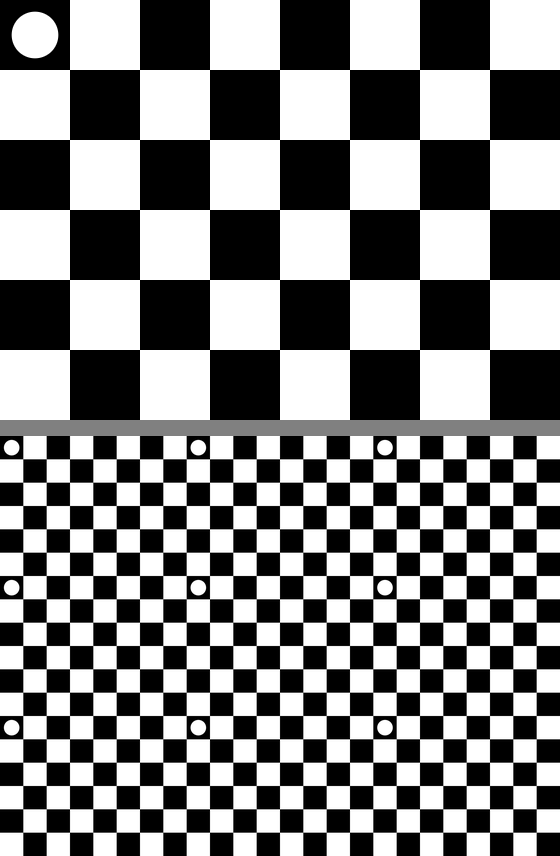
Top: one tile. Bottom: repeated 3 by 3.
Write a Shadertoy shader that draws this pattern.

```glsl
#define CELLS vec2(8.0, 6.0)
#define DOT_CELL vec2(0.0, 5.0)
#define DOT_RADIUS 0.3333
#define DARK vec3(0.0)
#define LIGHT vec3(1.0)

// Square wave of period two per axis, +1 in even cells and -1 in odd ones,
// averaged over the width of one pixel
vec2 squareWave(vec2 p, vec2 pixel) {
    vec2 edgeDistance = 0.5 - abs(mod(p + 0.5, 2.0) - 1.0);
    return clamp(2.0 * edgeDistance / pixel, -1.0, 1.0);
}

// Coverage of a disc centred at the origin
float disc(vec2 p, float radius, float pixel) {
    return clamp(0.5 - (length(p) - radius) / pixel, 0.0, 1.0);
}

void mainImage(out vec4 fragColor, in vec2 fragCoord) {
    // One unit is one cell
    vec2 pixel = CELLS / iResolution.xy;
    vec2 p = fragCoord * pixel;

    // Checkerboard: even cell counts keep both seams continuous
    vec2 wave = squareWave(p, pixel);
    float light = 0.5 + 0.5 * wave.x * wave.y;

    // Single light dot in the middle of one dark cell
    float dotCover = disc(p - DOT_CELL - 0.5, DOT_RADIUS, max(pixel.x, pixel.y));
    light = max(light, dotCover);

    fragColor = vec4(mix(DARK, LIGHT, light), 1.0);
}
```
